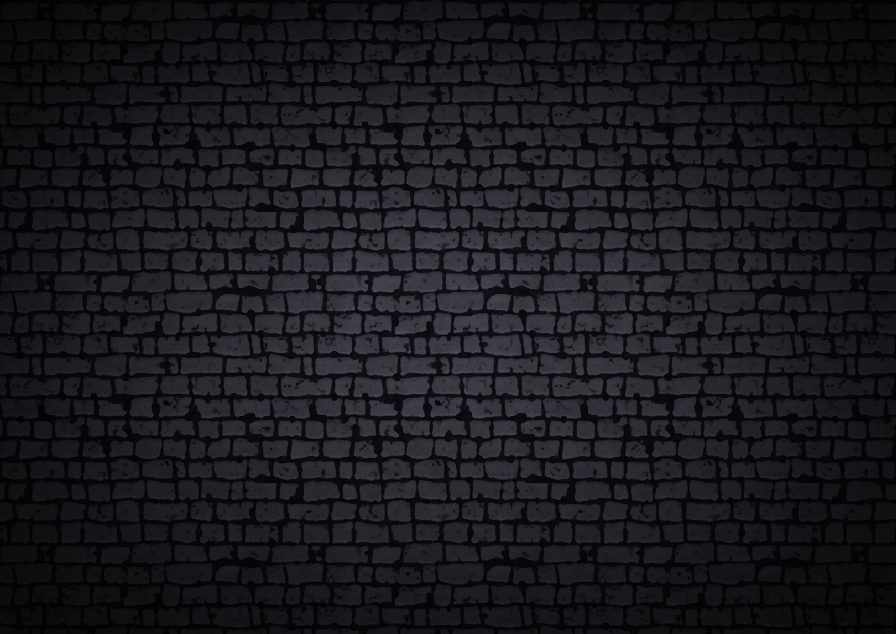
This texture is drawn by a WebGL 1 fragment shader. Its source:

```glsl
precision highp float;
// Dark, worn brick wall: a seamless 13-course tile repeated under a soft vignette.

uniform vec2 u_resolution;

const float TILE = 13.0;      // tile side, in brick courses
const float COURSES = 30.37;  // courses over the canvas height
const vec3 BRICK = vec3(0.258, 0.260, 0.302);
const vec3 MORTAR = vec3(0.050, 0.050, 0.068);

float hash(vec2 p) {
  vec3 q = fract(vec3(p.xyx) * 0.1031);
  q += dot(q, q.yzx + 33.33);
  return fract((q.x + q.y) * q.z);
}

// Value noise that wraps every tile; frequency is a whole number.
float tileNoise(vec2 p, float frequency, float seed) {
  p *= frequency;
  vec2 cell = floor(p);
  vec2 f = fract(p);
  f = f * f * (3.0 - 2.0 * f);
  float period = TILE * frequency;
  vec2 lo = mod(cell, period);
  vec2 hi = mod(cell + 1.0, period);
  float a = mix(hash(lo + seed), hash(vec2(hi.x, lo.y) + seed), f.x);
  float b = mix(hash(vec2(lo.x, hi.y) + seed), hash(hi + seed), f.x);
  return mix(a, b, f.y);
}

// Position of one upright joint in a course of count bricks.
float joint(float index, float row, float count) {
  float shift = 0.72 * (hash(vec2(mod(index, count) + 7.0, row + 31.0)) - 0.5);
  return (index + shift) * TILE / count;
}

// Left and right ends and the index of the brick that holds x.
vec3 findBrick(float x, float row, float count) {
  float guess = floor(x * count / TILE);
  vec3 brick = vec3(0.0, 1.0, 0.0);
  for (int k = -1; k <= 1; k++) {
    float index = guess + float(k);
    float left = joint(index, row, count);
    float right = joint(index + 1.0, row, count);
    if (x >= left && x < right) brick = vec3(left, right, mod(index, count));
  }
  return brick;
}

float roundedBox(vec2 p, vec2 halfSize, float radius) {
  vec2 q = abs(p) - halfSize + radius;
  return length(max(q, 0.0)) + min(max(q.x, q.y), 0.0) - radius;
}

float vignette(vec2 uv) {
  return mix(1.0, 0.17, smoothstep(0.0, 1.45, length(uv * 2.0 - 1.0)));
}

vec3 wall(vec2 p, float pixel) {
  // Uneven courses
  vec2 bend = vec2(tileNoise(p, 1.0, 3.0), tileNoise(p, 1.0, 57.0)) - 0.5;
  vec2 q = p + bend * vec2(0.16, 0.20);
  float row = mod(floor(q.y), TILE);
  float count = 8.0 + floor(3.0 * hash(vec2(row, 91.0)));
  float x = mod(q.x + TILE * hash(vec2(row, 17.0)), TILE);
  vec3 brick = findBrick(x, row, count);
  float tone = hash(vec2(brick.z + 43.0, row + 5.0));

  // Brick outline with rough edges and broken corners
  vec2 local = vec2(x - 0.5 * (brick.x + brick.y), fract(q.y) - 0.5);
  float gap = 0.065 + 0.04 * tone;
  vec2 halfSize = vec2(0.5 * (brick.y - brick.x), 0.5) - gap;
  float d = roundedBox(local, halfSize, 0.13);
  float grain = tileNoise(p, 8.0, 11.0);
  float rough = tileNoise(p, 4.0, 23.0);
  d += 0.10 * (rough - 0.5) + 0.05 * (grain - 0.5);
  d += 0.20 * smoothstep(0.70, 0.90, tileNoise(p, 2.0, 71.0));
  float soft = max(0.7 * pixel, 0.045);
  float face = 1.0 - smoothstep(-soft, soft, d);

  // Face tone, pitting and worn patches
  float patches = tileNoise(p, 1.0, 83.0);
  float wear = smoothstep(0.35, 0.85, 0.6 * patches + 0.4 * tone);
  float pits = smoothstep(0.60, 0.85, 0.5 * grain + 0.5 * rough);
  float shade = 0.90 + 0.14 * tone + 0.14 * (grain - 0.5);
  shade *= 1.0 - pits * (0.30 + 0.55 * wear);
  shade *= 1.0 - 0.12 * wear;

  // Thin pale lip along the lower edge, dim lip along the upper one
  float rim = smoothstep(-0.20, -0.07, d);
  shade += 0.16 * rim * smoothstep(0.15, 0.40, local.y);
  shade -= 0.14 * rim * smoothstep(0.15, 0.40, -local.y);

  vec3 bed = MORTAR * (0.7 + 0.6 * rough);
  return mix(bed, BRICK * shade, face);
}

void main() {
  vec2 uv = gl_FragCoord.xy / u_resolution;
  float pixel = COURSES / u_resolution.y;
  vec2 p = vec2(gl_FragCoord.x, u_resolution.y - gl_FragCoord.y) * pixel;
  gl_FragColor = vec4(wall(p, pixel) * vignette(uv), 1.0);
}
```
